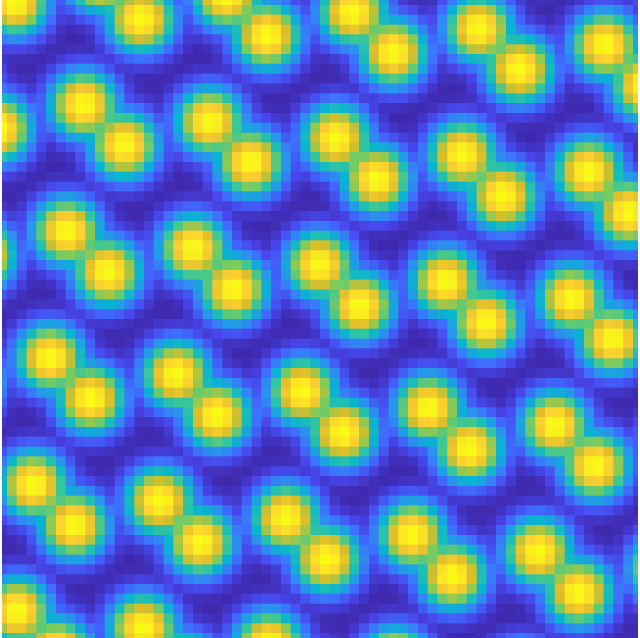
Reproduce this pattern procedurally as a WebGL 2 fragment shader.

```glsl
#version 300 es
precision highp float;

uniform vec2 u_resolution;
out vec4 fragColor;

// Blue - teal - yellow heat ramp, 0 to 1
vec3 heatColor(float value) {
  const vec3 ramp[10] = vec3[10](
    vec3(0.242, 0.150, 0.660), vec3(0.280, 0.278, 0.922),
    vec3(0.244, 0.436, 0.999), vec3(0.154, 0.590, 0.922),
    vec3(0.030, 0.708, 0.816), vec3(0.194, 0.776, 0.625),
    vec3(0.504, 0.799, 0.348), vec3(0.863, 0.741, 0.160),
    vec3(0.989, 0.814, 0.189), vec3(0.977, 0.984, 0.081));
  float x = clamp(value, 0.0, 1.0) * 9.0;
  int i = min(int(x), 8);
  return mix(ramp[i], ramp[i + 1], x - float(i));
}

// Bell-shaped spot repeated on a tilted square lattice
float spotLattice(vec2 p) {
  vec2 axis = vec2(12.9, -1.71);
  vec2 cell = vec2(dot(p, axis), dot(p, vec2(-axis.y, axis.x))) / dot(axis, axis);
  float r = length(cell - floor(cell + 0.5)) * length(axis);
  return exp(-pow(r / 3.53, 2.5));
}

// Two spots per repeat, joined by a soft maximum
float pairField(vec2 p) {
  vec2 first = vec2(32.41, 38.01);
  float a = spotLattice(p - first);
  float b = spotLattice(p - first - vec2(4.15, -4.16));
  return pow(pow(a, 4.0) + pow(b, 4.0), 0.25);
}

// Field sampled once per block, with thin white side margins
vec3 blockColor(vec2 uv) {
  vec2 p = vec2((uv.x - 0.0033) / 0.9935, uv.y) * 65.0;
  if (p.x < 0.0 || p.x > 65.0) return vec3(1.0);
  return heatColor(pairField(floor(p + 0.5)));
}

void main() {
  // Average a 3 x 3 grid of samples to smooth the block edges
  vec3 color = vec3(0.0);
  for (int j = -1; j <= 1; j++) {
    for (int i = -1; i <= 1; i++) {
      vec2 offset = vec2(i, j) / 3.0;
      color += blockColor((gl_FragCoord.xy + offset) / u_resolution);
    }
  }
  fragColor = vec4(color / 9.0, 1.0);
}
```
